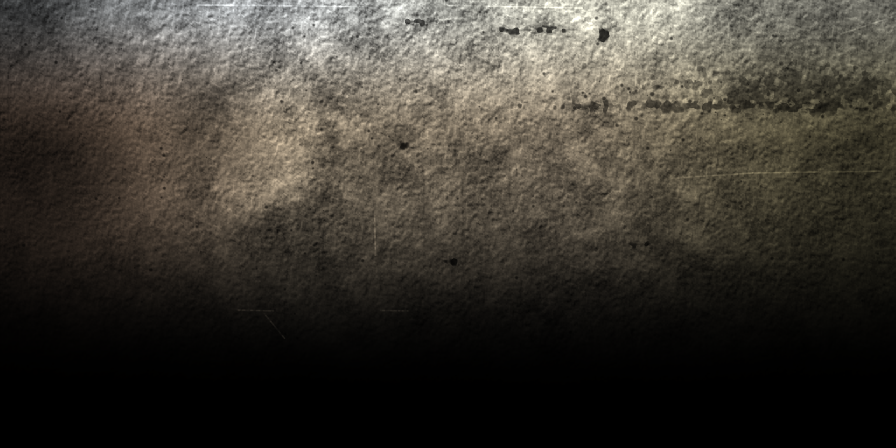
Write a Shadertoy shader that draws this texture.

```glsl
// Weathered concrete wall, lit from above and fading to black, with stains and scratches.

vec3 hash3(vec2 cell) {
    vec3 q = fract(cell.xyx * vec3(0.1031, 0.1030, 0.0973));
    q += dot(q, q.yxz + 33.33);
    return fract((q.xxy + q.yzz) * q.zyx);
}

// Smooth cellular noise: random cell values blended by distance.
float cellNoise(vec2 p) {
    vec2 base = floor(p);
    float sum = 0.0, weight = 0.0;
    for (int j = -1; j <= 1; j++)
    for (int i = -1; i <= 1; i++) {
        vec2 cell = base + vec2(i, j);
        vec3 rnd = hash3(cell);
        vec2 d = cell + 0.15 + 0.7 * rnd.xy - p;
        float w = exp(-6.0 * dot(d, d));
        sum += w * rnd.z;
        weight += w;
    }
    return sum / weight;
}

float clouds(vec2 p, float scale) {
    float sum = 0.0, amp = 0.25, total = 0.0;
    for (int i = 0; i < 5; i++) {
        sum += amp * cellNoise(p * scale + float(i) * 17.3);
        total += amp;
        scale *= 2.1;
        amp *= 0.88;
    }
    return sum / total;
}

// Slope of the rough surface toward the light.
float relief(vec2 p, float scale) {
    vec2 q = p * scale;
    return cellNoise(q) - cellNoise(q + vec2(-0.35, 0.55));
}

// Scattered small pits; density is the share of cells that hold one.
float pits(vec2 p, float scale, float density, float pixel) {
    vec2 q = p * scale, base = floor(q);
    float soft = pixel * scale, mask = 0.0;
    for (int j = -1; j <= 1; j++)
    for (int i = -1; i <= 1; i++) {
        vec2 cell = base + vec2(i, j);
        vec3 rnd = hash3(cell + 71.0);
        float radius = 0.1 + 0.3 * fract(rnd.z * 57.0);
        float d = length(q - cell - rnd.xy) - radius;
        mask = max(mask, step(rnd.z, density) * (1.0 - smoothstep(-soft, soft, d)));
    }
    return mask;
}

// Elliptical stain with an eroded edge.
float blot(vec2 p, vec2 center, vec2 radius, float rough) {
    float inside = 1.0 - length((p - center) / radius);
    return smoothstep(0.0, 0.7, inside + 1.6 * (rough - 0.5));
}

float scratch(vec2 p, vec2 a, vec2 b, float pixel) {
    vec2 ab = b - a;
    float t = clamp(dot(p - a, ab) / dot(ab, ab), 0.0, 1.0);
    float d = length(p - a - ab * t);
    float wear = 0.15 + 0.85 * cellNoise(vec2(t * 14.0, a.x * 40.0));
    return wear * (1.0 - smoothstep(0.0003, 0.001 + pixel, d));
}

// Broad illumination over the wall.
float wallLight(vec2 uv) {
    float body = 0.38 * pow(smoothstep(0.06, 0.62, uv.y), 2.0);
    float top = 0.33 * smoothstep(0.6, 1.02, uv.y);
    float left = mix(0.32, 1.0, smoothstep(-0.05, 0.38, uv.x));
    float right = mix(1.0, 0.5, smoothstep(0.6, 1.05, uv.x));
    return (body + top) * left * right;
}

vec3 wallTint(vec2 uv) {
    vec3 tint = vec3(1.09, 0.99, 0.84);
    tint = mix(vec3(1.20, 0.97, 0.80), tint, smoothstep(0.0, 0.35, uv.x));
    tint = mix(tint, vec3(1.08, 1.01, 0.74), smoothstep(0.6, 1.0, uv.x));
    vec3 sky = mix(vec3(0.98, 1.0, 1.01), vec3(1.01, 1.0, 0.92), smoothstep(0.25, 0.7, uv.x));
    return mix(tint, sky, smoothstep(0.68, 1.0, uv.y));
}

void mainImage(out vec4 fragColor, in vec2 fragCoord) {
    vec2 uv = fragCoord / iResolution.xy;
    vec2 p = uv * vec2(2.0, 1.0);
    float pixel = 1.0 / iResolution.y;

    // Mottling and rough grain
    float mottle = clouds(p, 5.5);
    float rough = cellNoise(p * 95.0);
    float glint = blot(p, vec2(0.36, 0.9), vec2(0.12, 0.16), mottle);
    float bumps = 0.42 * relief(p, 125.0) + (0.1 + 0.3 * glint) * relief(p, 75.0);
    float grain = hash3(floor(p * 256.0)).x - 0.5;
    float shade = wallLight(uv) * (1.0 + 1.4 * (mottle - 0.5) + bumps + 0.2 * grain);

    // Broad stains, a pale patch and the band of pitting on the right
    shade *= 1.0 + 0.15 * blot(p, vec2(0.62, 0.68), vec2(0.2, 0.24), mottle);
    float stain = 0.22 * blot(p, vec2(0.48, 0.77), vec2(0.12, 0.16), mottle);
    stain = max(stain, 0.3 * blot(p, vec2(0.1, 0.62), vec2(0.2, 0.16), mottle));
    stain = max(stain, 0.36 * blot(p, vec2(1.82, 0.80), vec2(0.34, 0.05), rough));
    stain = max(stain, 0.5 * blot(p, vec2(1.64, 0.763), vec2(0.40, 0.013), rough));
    float band = smoothstep(1.18, 1.35, p.x) * (1.0 - smoothstep(0.015, 0.06, abs(p.y - 0.785)));
    stain = max(stain, 0.55 * pits(p, 85.0, 0.012 + 0.12 * band, pixel));

    // Dark streaks and chips
    stain = max(stain, 0.6 * blot(p, vec2(0.93, 0.952), vec2(0.06, 0.008), rough));
    stain = max(stain, 0.65 * blot(p, vec2(1.18, 0.933), vec2(0.08, 0.008), rough));
    stain = max(stain, 0.75 * blot(p, vec2(1.353, 0.920), vec2(0.014), rough));
    stain = max(stain, 0.75 * blot(p, vec2(0.90, 0.678), vec2(0.014, 0.011), rough));
    stain = max(stain, 0.75 * blot(p, vec2(1.012, 0.417), vec2(0.015, 0.010), rough));
    stain = max(stain, 0.6 * blot(p, vec2(1.42, 0.453), vec2(0.025, 0.009), rough));
    shade *= 1.0 - stain;

    // Pale scratches
    float marks = scratch(p, vec2(0.836, 0.52), vec2(0.838, 0.43), pixel);
    marks += scratch(p, vec2(1.50, 0.602), vec2(1.68, 0.614), pixel);
    marks += scratch(p, vec2(1.68, 0.614), vec2(1.97, 0.618), pixel);
    marks += scratch(p, vec2(1.88, 0.925), vec2(2.0, 0.965), pixel);
    marks += 1.6 * scratch(p, vec2(0.44, 0.989), vec2(0.81, 0.985), pixel);
    marks += 1.6 * scratch(p, vec2(1.0, 0.988), vec2(1.3, 0.982), pixel);
    float faint = scratch(p, vec2(0.53, 0.308), vec2(0.61, 0.306), pixel);
    faint += scratch(p, vec2(0.59, 0.30), vec2(0.635, 0.245), pixel);
    faint += scratch(p, vec2(0.85, 0.307), vec2(0.91, 0.306), pixel);
    shade += 0.17 * marks + 0.09 * faint;

    fragColor = vec4(clamp(shade * wallTint(uv), 0.0, 1.0), 1.0);
}
```
